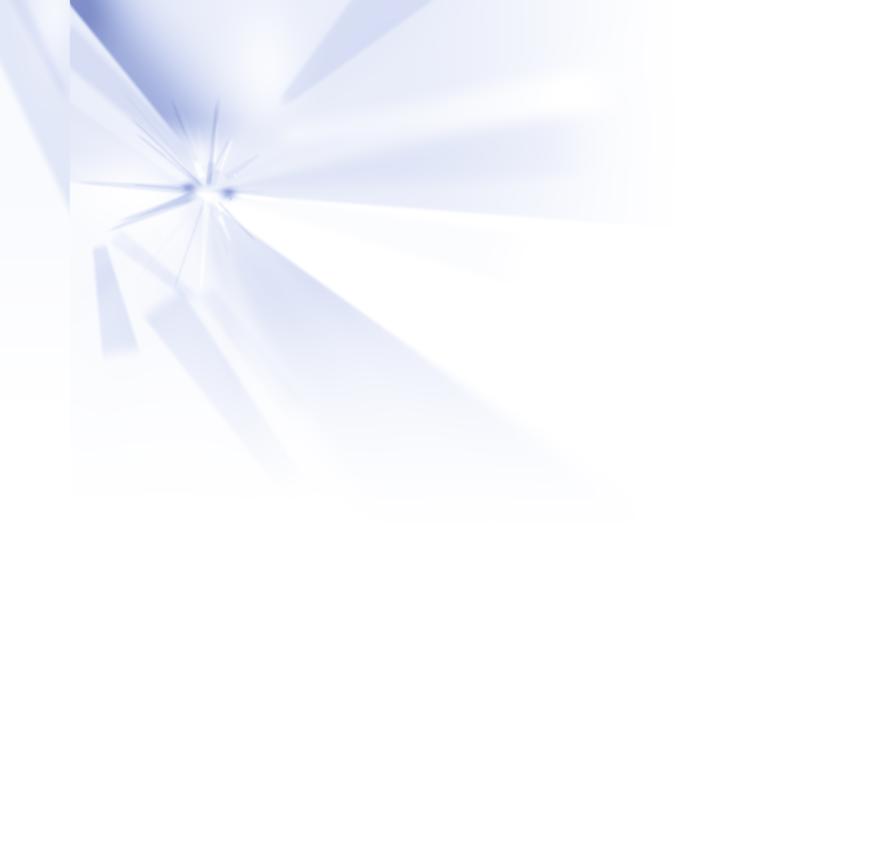
A WebGL 1 fragment shader for this background:

```glsl
precision highp float;
uniform vec2 u_resolution;

const float TAU = 6.28319;
const float PANEL_X = 0.078;
const vec2 CORE = vec2(0.232, 0.213);

float hash(float n) {
  n = fract(n * 0.1031);
  n *= n + 33.33;
  return fract(n * (n + n));
}

float noise(float x) {
  float i = floor(x);
  return mix(hash(i), hash(i + 1.0), smoothstep(0.0, 1.0, x - i));
}

// Signed distance to the line a-b, positive below a rightward line
float lineDistance(vec2 p, vec2 a, vec2 b) {
  vec2 d = normalize(b - a);
  vec2 q = p - a;
  return d.x * q.y - d.y * q.x;
}

float below(vec2 p, vec2 a, vec2 b, float soft) {
  return smoothstep(-soft, soft, lineDistance(p, a, b));
}

float fadeOut(float start, float end, float x) {
  return 1.0 - smoothstep(start, end, x);
}

float glow(vec2 p, vec2 centre, vec2 radius) {
  vec2 q = (p - centre) / radius;
  return exp(-dot(q, q));
}

// Tapered streak from a to b with half widths wa and wb
float shard(vec2 p, vec2 a, vec2 b, float wa, float wb, float soft) {
  vec2 d = b - a;
  float t = dot(p - a, d) / dot(d, d);
  float edge = abs(lineDistance(p, a, b)) - mix(wa, wb, clamp(t, 0.0, 1.0));
  return fadeOut(-soft, soft, edge) * smoothstep(0.0, 0.08, t) * fadeOut(0.82, 1.0, t);
}

float leftStrip(vec2 p) {
  float facet = 1.0 - below(p, vec2(0.0, 0.07), vec2(PANEL_X, 0.235), 0.006);
  float ink = 0.025 * fadeOut(0.15, 0.52, p.y) + 0.085 * facet;
  ink -= 0.07 * glow(p, vec2(0.06, 0.01), vec2(0.025, 0.06));
  return ink + 0.05 * shard(p, vec2(0.0, -0.04), vec2(0.08, 0.12), 0.008, 0.004, 0.006);
}

float upperFan(vec2 p) {
  float mask = 1.0 - below(p, vec2(0.26, 0.217), vec2(0.78, 0.257), 0.003);
  float ink = 0.085 * fadeOut(0.42, 0.79, p.x);
  ink += 0.06 * shard(p, vec2(0.31, 0.12), vec2(0.49, -0.06), 0.004, 0.045, 0.004);
  ink += 0.025 * shard(p, CORE, vec2(0.68, 0.155), 0.006, 0.04, 0.012);
  ink -= 0.035 * shard(p, vec2(0.30, 0.155), vec2(0.70, 0.095), 0.01, 0.025, 0.015);
  ink -= 0.06 * glow(p, vec2(0.295, 0.075), vec2(0.04, 0.07));
  return mask * max(ink, 0.0);
}

float darkFacet(vec2 p) {
  float d = -lineDistance(p, vec2(0.078, 0.005), vec2(0.208, 0.165));
  float ink = 0.27 * exp(-d * d / 0.0028) + 0.17 * glow(p, vec2(0.09, 0.0), vec2(0.04, 0.06));
  return ink * smoothstep(-0.003, 0.003, d) * fadeOut(0.125, 0.175, p.y);
}

float lowerFan(vec2 p) {
  float soft = 0.003 + 0.02 * smoothstep(0.4, 0.7, p.x);
  float mask = below(p, vec2(0.26, 0.245), vec2(0.74, 0.590), soft);
  float fade = fadeOut(0.24, 0.62, p.y);
  float inner = 1.0 - below(p, vec2(0.225, 0.27), vec2(0.37, 0.51), 0.02);
  float ink = 0.03 + 0.065 * inner;
  ink += 0.05 * glow(p, vec2(0.33, 0.33), vec2(0.10, 0.07));
  ink += 0.10 * shard(p, vec2(0.175, 0.33), vec2(0.34, 0.56), 0.026, 0.014, 0.004);
  ink += 0.04 * shard(p, vec2(0.225, 0.32), vec2(0.34, 0.47), 0.009, 0.014, 0.005);
  ink += 0.12 * shard(p, vec2(0.110, 0.27), vec2(0.137, 0.405), 0.007, 0.022, 0.003);
  ink += 0.06 * shard(p, vec2(0.125, 0.26), vec2(0.225, 0.34), 0.010, 0.005, 0.004);
  return mask * fade * ink;
}

// Scattered splinters around the core, some dark and some light
float splinters(vec2 p) {
  float ink = 0.0;
  for (int i = 0; i < 34; i++) {
    float n = float(i) * 7.0 + 3.0;
    float angle = TAU * hash(n);
    vec2 dir = vec2(cos(angle), sin(angle));
    float reach = mix(0.04, 0.13, hash(n + 1.0)) * (1.0 - 0.35 * dir.x);
    vec2 start = CORE + dir * 0.035 * hash(n + 2.0);
    float width = mix(0.001, 0.006, hash(n + 3.0));
    float tone = mix(-0.06, 0.10, hash(n + 4.0));
    ink += tone * shard(p, start, CORE + dir * reach, width, 0.001, 0.002);
  }
  return ink;
}

vec3 iceColour(float ink) {
  return 1.0 - ink * vec3(1.0, 0.8, 0.2) - ink * ink * vec3(0.0, 0.15, 0.45);
}

void main() {
  // Width units, measured down from the top
  vec2 p = vec2(gl_FragCoord.x, u_resolution.y - gl_FragCoord.y) / u_resolution.x;
  vec2 q = p - CORE;
  float rays = 0.86 + 0.28 * noise(7.0 * atan(q.y, q.x) + 40.0);

  float ink = (upperFan(p) + lowerFan(p)) * rays + darkFacet(p);
  ink += 0.08 * shard(p, vec2(0.06, 0.035), vec2(0.23, 0.195), 0.02, 0.006, 0.006);
  ink += 0.014 * shard(p, CORE, vec2(0.60, 0.295), 0.004, 0.03, 0.006);

  // White haze, splinters and the two dark flecks
  ink *= 1.0 - 0.85 * glow(p, vec2(0.15, 0.215), vec2(0.085, 0.05));
  ink += splinters(p);
  ink += 0.32 * glow(p, vec2(0.212, 0.209), vec2(0.008, 0.006));
  ink += 0.36 * glow(p, vec2(0.255, 0.216), vec2(0.008, 0.006));

  float panel = smoothstep(PANEL_X - 0.001, PANEL_X + 0.001, p.x);
  ink = mix(leftStrip(p), ink, panel);
  gl_FragColor = vec4(iceColour(clamp(ink, 0.0, 0.5)), 1.0);
}
```
